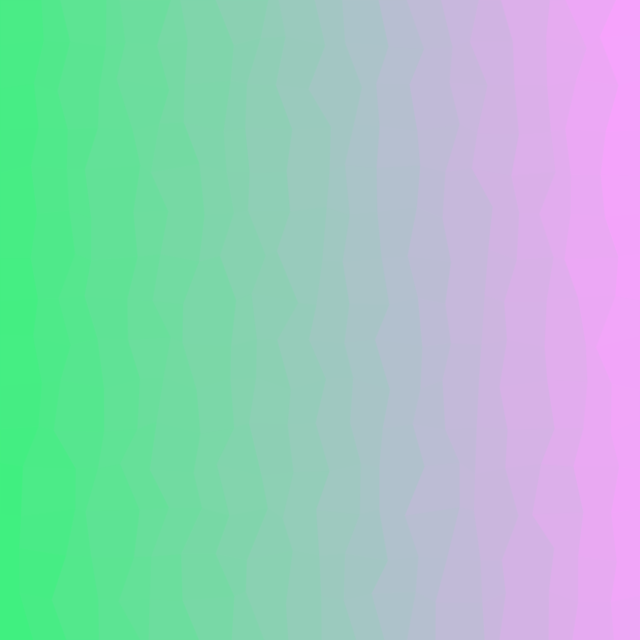
A WebGL 2 fragment shader for this background:

```glsl
#version 300 es
precision highp float;

uniform vec2 u_resolution;
out vec4 outColor;

#define GRID vec2(20.0, 15.0)
#define JITTER vec2(0.4, 0.16)
#define TILT 0.05
#define GRAIN 0.012
#define SEED 7.0
#define GREEN vec3(0.25, 0.94, 0.50)
#define PINK vec3(0.97, 0.64, 0.99)

vec2 hash22(vec2 p) {
    vec3 q = fract(vec3(p.xyx + SEED) * vec3(0.1031, 0.1030, 0.0973));
    q += dot(q, q.yzx + 33.33);
    return fract((q.xx + q.yz) * q.zy);
}

// Mesh vertex in canvas units; the outer border stays straight
vec2 meshVertex(vec2 id) {
    vec2 interior = step(0.5, id) * step(id, GRID - 0.5);
    vec2 offset = (2.0 * hash22(id) - 1.0) * JITTER * interior;
    return (id + offset) / GRID;
}

// Signed distance to a four-sided polygon, negative inside
float quadDistance(vec2 p, vec2 corners[4]) {
    float nearest = 1e6;
    float side = 1.0;
    for (int i = 0; i < 4; i++) {
        vec2 a = corners[i];
        vec2 b = corners[(i + 3) % 4];
        vec2 edge = b - a;
        vec2 w = p - a;
        vec2 gap = w - edge * clamp(dot(w, edge) / dot(edge, edge), 0.0, 1.0);
        nearest = min(nearest, dot(gap, gap));
        bvec3 crossing = bvec3(p.y >= a.y, p.y < b.y, edge.x * w.y > edge.y * w.x);
        if (all(crossing) || !any(crossing)) side = -side;
    }
    return side * sqrt(nearest);
}

// Flat colour of a cell, sampled from the ramp at its centre
vec3 cellColor(vec2 center, vec2 id) {
    float grain = (hash22(id + 71.0).x - 0.5) * GRAIN;
    float t = center.x + TILT * (center.y - 0.5) + grain;
    return mix(GREEN, PINK, clamp(t, 0.0, 1.0));
}

void main() {
    vec2 uv = gl_FragCoord.xy / u_resolution;
    float pixel = 1.0 / min(u_resolution.x, u_resolution.y);
    vec2 home = floor(uv * GRID);
    vec3 colorSum = vec3(0.0);
    float coverageSum = 0.0;

    // Blend nearby cells by their coverage of this pixel
    for (int y = -1; y <= 1; y++) {
        for (int x = -1; x <= 1; x++) {
            vec2 id = home + vec2(x, y);
            vec2 corners[4] = vec2[4](
                meshVertex(id),
                meshVertex(id + vec2(1.0, 0.0)),
                meshVertex(id + vec2(1.0, 1.0)),
                meshVertex(id + vec2(0.0, 1.0)));
            vec2 center = 0.25 * (corners[0] + corners[1] + corners[2] + corners[3]);
            float d = quadDistance(uv, corners);
            float coverage = smoothstep(pixel, -pixel, d);
            colorSum += cellColor(center, id) * coverage;
            coverageSum += coverage;
        }
    }
    outColor = vec4(colorSum / max(coverageSum, 1e-4), 1.0);
}
```
